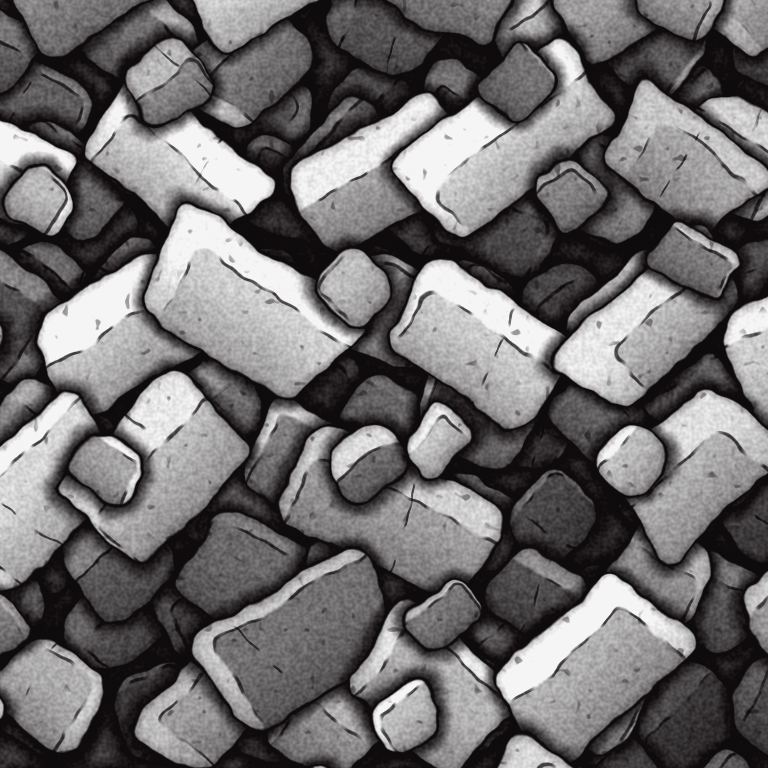
This texture is drawn by a three.js fragment shader. Its source:

```glsl
// Heaped rubble of angular blocks and boulders, drawn in grainy black and white ink.
varying vec2 vUv;

vec2 hash2(vec2 p) {
  vec3 q = fract(vec3(p.xyx) * vec3(0.1031, 0.1030, 0.0973));
  q += dot(q, q.yzx + 33.33);
  return fract((q.xx + q.yz) * q.zy);
}

float corner(vec2 cell, vec2 offset) {
  float angle = 6.2832 * hash2(cell).x;
  return dot(vec2(cos(angle), sin(angle)), offset);
}

// Gradient noise, roughly -0.7 to 0.7
float noise(vec2 p) {
  vec2 i = floor(p), f = fract(p);
  vec2 u = f * f * f * (f * (f * 6.0 - 15.0) + 10.0);
  vec2 e = vec2(0.0, 1.0);
  return mix(mix(corner(i, f), corner(i + e.yx, f - e.yx), u.x),
             mix(corner(i + e.xy, f - e.xy), corner(i + e.yy, f - e.yy), u.x), u.y);
}

float roundedBox(vec2 p, vec2 extent, float radius) {
  vec2 d = abs(p) - extent + radius;
  return length(max(d, 0.0)) + min(max(d.x, d.y), 0.0) - radius;
}

float inkLine(float d, float width) {
  return 1.0 - smoothstep(width * 0.4, width * 1.4, abs(d));
}

// One stone over the ground; p and extent are in canvas units
float paintStone(float ground, vec2 p, vec2 extent, float roundness, float tone, vec2 facet, float wear) {
  p.x *= 1.0 + 0.35 * (facet.x - 0.5) * p.y / extent.y;
  float d = roundedBox(p, extent, roundness * extent.y);

  // Lit rim around a darker, shifted front face
  vec2 shift = extent * vec2((facet.x - 0.5) * 0.9, 0.15 + 0.75 * facet.y);
  float front = roundedBox(p + shift, extent, 0.25 * extent.y);
  float frontTone = mix(0.83, 0.52, smoothstep(0.35, 1.0, fract(facet.x * 7.3)));
  float face = tone * mix(1.0, frontTone, smoothstep(0.003, -0.003, front));
  face *= 1.0 - 0.7 * inkLine(front, 0.0022) * smoothstep(-0.2, 0.15, wear);

  // A partial crack across some of the stones
  float crack = p.x - extent.x * (facet.y - 0.5) + 0.2 * p.y;
  face *= 1.0 - 0.65 * inkLine(crack, 0.0016) * step(0.55, fract(facet.y * 5.7)) * smoothstep(0.0, 0.2, wear);

  // Soft falloff to the edge and to the underside, then the outline
  face *= mix(0.72, 1.0, smoothstep(0.0, 0.016, -d));
  face *= mix(0.8, 1.04, smoothstep(-extent.y, extent.y * 0.3, p.y));
  face *= smoothstep(0.0015, 0.005, -d + 0.0025 * wear);
  ground *= mix(0.2, 1.0, smoothstep(-0.002, 0.022, d));
  return mix(ground, face, smoothstep(0.0015, -0.0015, d));
}

// Staggered rows of jittered stones, painted from the top row downwards
float stoneLayer(float ground, vec2 uv, float count, vec2 size, vec2 tones, float chance, float roundness, float wear) {
  vec2 p = uv * count;
  for (int j = 0; j < 3; j++) {
    float row = floor(p.y) + 1.0 - float(j);
    float stagger = 0.5 * mod(row, 2.0);
    for (int i = 0; i < 3; i++) {
      vec2 id = vec2(floor(p.x - stagger) + float(i) - 1.0, row);
      vec2 seed = id + count * 17.0;
      vec2 place = hash2(seed), turn = hash2(seed + 41.3);
      vec2 look = hash2(seed + 83.7), facet = hash2(seed + 127.1);
      if (look.x > chance) continue;
      vec2 q = p - id - vec2(stagger, 0.0) - 0.5 - (place - 0.5) * 0.42;
      float angle = (turn.x < 0.55 ? -0.58 : 0.66) + (turn.y - 0.5) * 0.35;
      vec2 axis = vec2(cos(angle), sin(angle));
      q = vec2(dot(q, axis), dot(q, vec2(-axis.y, axis.x)));
      vec2 extent = size * (0.8 + 0.38 * hash2(seed + 211.9));
      float tone = mix(tones.x, tones.y, look.y);
      float corners = roundness * (0.6 + 0.6 * place.x);
      ground = paintStone(ground, q / count, extent / count, corners, tone, facet, wear);
    }
  }
  return ground;
}

void main() {
  // Hand-drawn wobble of every contour
  vec2 uv = vUv + 0.012 * vec2(noise(vUv * 13.0), noise(vUv * 13.0 + 50.0));
  uv += 0.0035 * vec2(noise(vUv * 48.0), noise(vUv * 48.0 + 90.0));
  float wear = noise(vUv * 32.0 + 7.0);

  // Dark earth, boulders, blocks, and a few pale chips on top
  float tone = 0.17 + 0.15 * noise(vUv * 22.0);
  tone = stoneLayer(tone, uv, 7.5, vec2(0.50, 0.44), vec2(0.24, 0.50), 1.0, 0.8, wear);
  tone = stoneLayer(tone, uv, 5.8, vec2(0.46, 0.37), vec2(0.42, 0.86), 0.8, 0.7, wear);
  tone = stoneLayer(tone, uv, 4.3, vec2(0.51, 0.31), vec2(0.74, 1.08), 0.8, 0.4, wear);
  tone = stoneLayer(tone, uv, 8.6, vec2(0.42, 0.34), vec2(0.60, 1.08), 0.16, 0.7, wear);

  // Stone grain, stipple and scattered pits
  float grain = 0.55 * noise(vUv * 95.0) + 0.75 * noise(vUv * 210.0 + 31.0);
  tone += grain * (0.07 + 0.28 * tone * (1.15 - tone));
  float pits = smoothstep(0.3, 0.48, noise(vUv * 75.0 + 11.0));
  tone *= 1.0 - 0.4 * pits * smoothstep(-0.1, 0.3, wear);

  tone = clamp(tone, 0.045, 0.96);
  vec3 inkTint = vec3(0.012, -0.004, 0.002) * (1.0 - tone);
  gl_FragColor = vec4(vec3(tone) + inkTint, 1.0);
}
```
